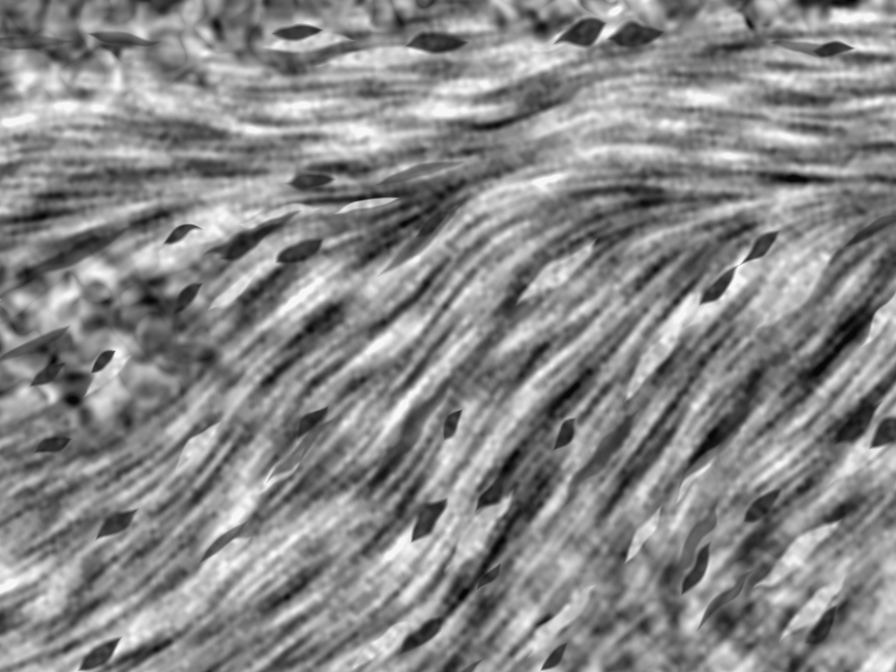
Write a Shadertoy shader that draws this texture.

```glsl
// Grey fibrous tissue: a level band of strands above slanted bundles, with dark nuclei and pale gaps.

const float STEP_LENGTH = 0.008;
const int WALK_STEPS = 15;
const float NUCLEUS_TONE = 0.07;
const float GAP_TONE = 0.88;

float hash(vec2 p) {
    return fract(sin(dot(p, vec2(127.1, 311.7))) * 43758.5);
}

float noise(vec2 p) {
    vec2 cell = floor(p), f = fract(p);
    f = f * f * (3.0 - 2.0 * f);
    float low = mix(hash(cell), hash(cell + vec2(1, 0)), f.x);
    float high = mix(hash(cell + vec2(0, 1)), hash(cell + vec2(1, 1)), f.x);
    return mix(low, high, f.y);
}

vec2 rotate(vec2 p, float angle) {
    float c = cos(angle), s = sin(angle);
    return vec2(c * p.x + s * p.y, c * p.y - s * p.x);
}

// Soft elliptical region, 1 at its centre
float region(vec2 p, vec2 centre, vec2 radius) {
    return 1.0 - smoothstep(0.4, 1.0, length((p - centre) / radius));
}

// Fibre direction: nearly level on top, slanted below
float flowAngle(vec2 p) {
    float rise = (p.x - 0.75) / 0.25;
    float level = 0.28 * exp(-rise * rise) + 0.06 - 0.1 * p.x;
    float slanted = mix(0.62, 0.84, smoothstep(0.0, 0.9, p.x));
    float below = 1.0 - smoothstep(0.54, 0.71, p.y - 0.04 * p.x);
    return mix(level, slanted, below) + 0.45 * (noise(p * 6.0) - 0.5);
}

vec2 flow(vec2 p) {
    float angle = flowAngle(p);
    return vec2(cos(angle), sin(angle));
}

// Fine and broad strand noise at one point
vec2 strandNoise(vec2 p) {
    vec2 q = rotate(p, 0.35);
    return vec2(noise(q * 88.0), noise(q * 36.0 + 17.0)) - 0.5;
}

// Noise smeared along the flow, both ways from p
vec2 fibres(vec2 p) {
    vec2 ahead = p, behind = p;
    vec2 total = strandNoise(p), weights = vec2(1.0);
    for (int i = 1; i <= WALK_STEPS; i++) {
        ahead += STEP_LENGTH * flow(ahead);
        behind -= STEP_LENGTH * flow(behind);
        vec2 reach = float(i) * STEP_LENGTH / vec2(0.026, 0.055);
        vec2 weight = exp(-0.5 * reach * reach);
        total += weight * (strandNoise(ahead) + strandNoise(behind));
        weights += 2.0 * weight;
    }
    return total / weights;
}

// Where nuclei and gaps crowd together
float crowding(vec2 p) {
    float seam = region(p, vec2(0.48, 0.68), vec2(0.55, 0.12));
    float corner = region(p, vec2(1.0, 0.15), vec2(0.6, 0.3));
    float quietBand = smoothstep(0.72, 0.78, p.y) * (1.0 - smoothstep(0.88, 0.95, p.y));
    return (0.32 + 0.6 * seam + 0.25 * corner) * (1.0 - quietBand);
}

// Scattered lens shapes that lie along the flow
float lenses(vec2 p, float spacing, vec2 halfSize, float density, float seed) {
    float cover = 0.0;
    vec2 home = floor(p / spacing);
    for (int y = -1; y <= 1; y++) {
        for (int x = -1; x <= 1; x++) {
            vec2 cell = home + vec2(x, y);
            vec2 key = cell + seed;
            vec2 jitter = vec2(hash(key + 3.1), hash(key + 7.7));
            vec2 centre = (cell + 0.2 + 0.6 * jitter) * spacing;
            float present = step(hash(key), density * crowding(centre));
            float size = mix(0.55, 1.1, hash(key + 11.3));
            vec2 q = rotate(p - centre, flowAngle(centre)) / (halfSize * size);
            float d = abs(q.y) + q.x * q.x;
            cover = max(cover, present * (1.0 - smoothstep(0.55, 1.15, d)));
        }
    }
    return cover;
}

// Loose round-celled patches
float cellZone(vec2 p) {
    float zone = region(p, vec2(0.15, 1.0), vec2(0.55, 0.19));
    zone = max(zone, smoothstep(0.95, 0.99, p.y));
    zone = max(zone, region(p, vec2(0.1, 0.5), vec2(0.36, 0.19)));
    return max(zone, 0.6 * region(p, vec2(1.05, 0.08), vec2(0.45, 0.22)));
}

float cellTone(vec2 p) {
    float blobs = noise(p * 27.0 + 5.0) - 0.5;
    float rims = abs(noise(rotate(p, 0.6) * 34.0) - 0.5);
    return 0.4 + 0.85 * blobs + 0.75 * rims + 0.55 * (noise(p * 62.0) - 0.5);
}

void mainImage(out vec4 fragColor, in vec2 fragCoord) {
    vec2 p = fragCoord / iResolution.y;
    vec2 warp = vec2(noise(p * 32.0), noise(p * 32.0 + 40.0)) - 0.5;
    vec2 bent = p + 0.014 * warp;

    // Strands with a little fine grain
    vec2 strands = fibres(p);
    float grain = noise(rotate(p, 0.9) * 105.0) - 0.5;
    float tone = 0.53 + 1.45 * strands.x + 1.25 * strands.y + 0.2 * grain;
    tone += 0.05 * smoothstep(0.7, 0.8, p.y);
    tone = mix(tone, cellTone(bent), 0.8 * cellZone(p + 0.08 * warp));

    // Pale gaps, then dark nuclei
    float gaps = lenses(bent, 0.125, vec2(0.085, 0.019), 0.75, 21.0);
    float nuclei = lenses(bent, 0.1, vec2(0.044, 0.017), 0.62, 58.0);
    float shadows = lenses(bent, 0.14, vec2(0.095, 0.016), 0.6, 93.0);
    tone = mix(tone, GAP_TONE + 0.3 * grain, 0.8 * gaps);
    tone = mix(tone, 0.2 + 0.6 * strands.x, 0.6 * shadows);
    tone = mix(tone, NUCLEUS_TONE + 0.15 * (grain + 0.5), 0.88 * nuclei);

    fragColor = vec4(vec3(clamp(tone, 0.03, 0.97)), 1.0);
}
```
